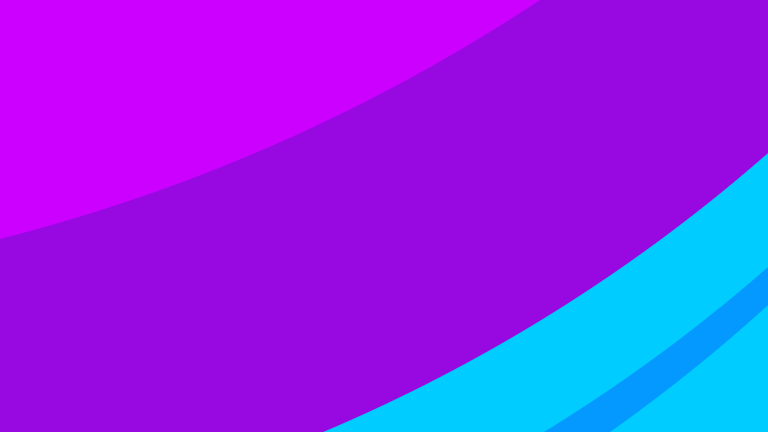
Write a Shadertoy shader that draws this background.

```glsl
const vec3 MAGENTA = vec3(0.80, 0.00, 1.00);
const vec3 PURPLE  = vec3(0.596, 0.035, 0.885);
const vec3 CYAN    = vec3(0.00, 0.80, 1.00);
const vec3 BLUE    = vec3(0.01, 0.60, 1.00);

// Arc end points and radii, in units of the canvas height
const vec2 MAGENTA_START = vec2(0.0, 0.447);
const vec2 MAGENTA_END   = vec2(1.25, 1.0);
const float MAGENTA_RADIUS = 4.09;

const vec2 PURPLE_START = vec2(0.748, 0.0);
const vec2 PURPLE_END   = vec2(1.778, 0.646);
const float PURPLE_RADIUS = 3.81;

const vec2 BAND_INNER_START = vec2(1.259, 0.0);
const vec2 BAND_INNER_END   = vec2(1.778, 0.382);
const vec2 BAND_OUTER_START = vec2(1.412, 0.0);
const vec2 BAND_OUTER_END   = vec2(1.778, 0.294);
const float BAND_RADIUS = 3.8;

// Signed distance to the disk whose rim passes through both points,
// with its centre to the left of the direction start -> end
float diskThrough(vec2 p, vec2 start, vec2 end, float radius) {
    vec2 halfChord = 0.5 * (end - start);
    vec2 normal = normalize(vec2(-halfChord.y, halfChord.x));
    float rise = sqrt(radius * radius - dot(halfChord, halfChord));
    vec2 centre = start + halfChord + normal * rise;
    return length(p - centre) - radius;
}

// Coverage of a shape, softened over one pixel
float coverage(float dist) {
    return clamp(0.5 - dist * iResolution.y, 0.0, 1.0);
}

void mainImage(out vec4 fragColor, in vec2 fragCoord) {
    vec2 p = fragCoord / iResolution.y;

    float bandOuter = diskThrough(p, BAND_OUTER_START, BAND_OUTER_END, BAND_RADIUS);
    float bandInner = diskThrough(p, BAND_INNER_START, BAND_INNER_END, BAND_RADIUS);
    float purple = diskThrough(p, PURPLE_START, PURPLE_END, PURPLE_RADIUS);
    float magenta = diskThrough(p, MAGENTA_START, MAGENTA_END, MAGENTA_RADIUS);

    // Layers from the lower right to the upper left
    vec3 color = CYAN;
    color = mix(color, BLUE, coverage(bandOuter));
    color = mix(color, CYAN, coverage(bandInner));
    color = mix(color, PURPLE, coverage(purple));
    color = mix(color, MAGENTA, coverage(magenta));

    fragColor = vec4(color, 1.0);
}
```
